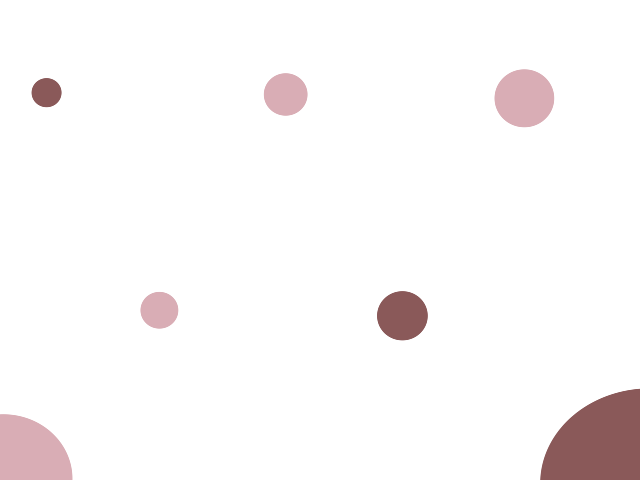
A Shadertoy shader for this background:

```glsl
#define PAPER vec3(1.0)
#define ROSE vec3(0.85, 0.68, 0.71)
#define COCOA vec3(0.54, 0.35, 0.35)
#define DOT_COUNT 5
#define DOT_SPACING 0.242
#define DOT_JITTER 0.025
#define HIGH_ROW 0.82
#define LOW_ROW 0.33
#define ROSE_CORNER vec2(0.144, 0.134)
#define COCOA_CORNER vec2(0.229, 0.198)

float hash(float n) {
    return fract(sin(n * 12.9898) * 43758.5453);
}

// Coverage of an axis-aligned ellipse, softened over one pixel
float ellipse(vec2 p, vec2 radii) {
    float dist = (length(p / radii) - 1.0) * min(radii.x, radii.y);
    float pixel = 1.0 / iResolution.y;
    return 1.0 - smoothstep(-0.5 * pixel, 0.5 * pixel, dist);
}

void mainImage(out vec4 fragColor, in vec2 fragCoord) {
    // Canvas height is one unit
    vec2 p = fragCoord / iResolution.y;
    float aspect = iResolution.x / iResolution.y;
    vec3 color = PAPER;

    // Dots zigzag between two rows and grow toward the right
    for (int i = 0; i < DOT_COUNT; i++) {
        float n = float(i);
        vec2 jitter = vec2(hash(n + 1.0), hash(n + 17.0)) - 0.5;
        vec2 center = vec2((0.11 + DOT_SPACING * n) * aspect * 0.75,
                           i % 2 == 0 ? HIGH_ROW : LOW_ROW);
        center += 2.0 * DOT_JITTER * jitter;
        float radius = 0.031 + 0.0075 * n + 0.004 * (hash(n + 31.0) - 0.5);
        vec3 tint = i % 3 == 0 ? COCOA : ROSE;
        color = mix(color, tint, ellipse(p - center, radius * vec2(1.02, 0.99)));
    }

    // Large ellipses cut off by the lower corners
    color = mix(color, ROSE, ellipse(p - vec2(0.007, 0.003), ROSE_CORNER));
    color = mix(color, COCOA, ellipse(p - vec2(aspect + 0.021, -0.007), COCOA_CORNER));

    fragColor = vec4(color, 1.0);
}
```
